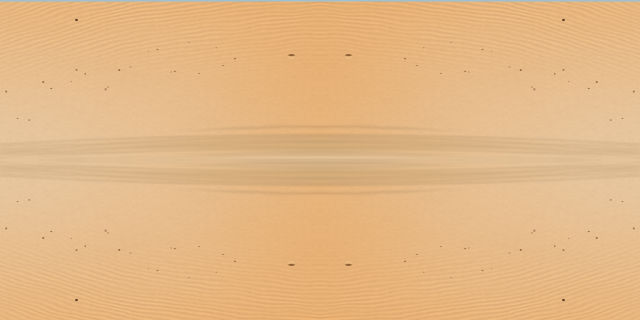
Give the GLSL for this texture, as a WebGL 2 fragment shader.

```glsl
#version 300 es
precision highp float;
uniform vec2 u_resolution;
out vec4 fragColor;

float hash(vec2 p) {
    return fract(sin(dot(p, vec2(127.1, 311.7))) * 43758.5453);
}

float noise(vec2 p) {
    vec2 i = floor(p), f = fract(p);
    f = f * f * (3.0 - 2.0 * f);
    return mix(mix(hash(i), hash(i + vec2(1, 0)), f.x),
               mix(hash(i + vec2(0, 1)), hash(i + vec2(1, 1)), f.x), f.y);
}

float fbm(vec2 p) {
    float sum = 0.0, amp = 0.5;
    for (int i = 0; i < 4; i++) {
        sum += amp * noise(p);
        p = p * 2.03 + 7.3;
        amp *= 0.5;
    }
    return sum;
}

// Soft elliptical mark, 1 at its centre
float mark(vec2 p, vec2 centre, vec2 radius) {
    return 1.0 - smoothstep(0.4, 1.3, length((p - centre) / radius));
}

// Soft horizontal line of a given half width
float line(float d, float width) {
    return exp(-d * d / (width * width));
}

void main() {
    vec2 uv = gl_FragCoord.xy / u_resolution;
    vec2 c = (uv - 0.5) * vec2(4.0, 2.0);
    vec2 q = abs(c);

    // Sand, paler toward the sides and the middle height
    float pale = 0.05 + 0.25 * smoothstep(0.0, 1.2, q.x)
               + (1.0 - q.y) * (0.3 + 0.3 * q.x);
    pale += 0.16 * (fbm(q * vec2(2.5, 5.0)) - 0.47);
    vec3 color = mix(vec3(0.905, 0.68, 0.435), vec3(0.905, 0.77, 0.61), clamp(pale, 0.0, 1.0));

    // Wind ripples, bending down toward the sides
    float bend = q.y + 0.09 * q.x * q.x + 0.05 * fbm(q * vec2(2.5, 4.0));
    float ripple = sin(bend * 240.0 + 3.0 * noise(q * vec2(6.0, 16.0)));
    float rippleFade = smoothstep(0.45, 1.0, q.y + 0.04 * q.x);
    float patches = 0.4 + 0.9 * noise(q * vec2(4.0, 18.0) + 3.0);
    color *= 1.0 + 0.037 * ripple * rippleFade * patches;

    // Fine grain
    color *= 1.0 + 0.025 * (noise(q * vec2(70.0, 130.0)) - 0.5);

    // Central lens-shaped band with fanned streaks
    float halfHeight = 0.158 - 0.015 * q.x * q.x;
    float v = q.y / halfHeight;
    float band = 1.0 - smoothstep(0.8, 1.12, v);
    float core = exp(-0.9 * q.x * q.x);
    float streak = fbm(vec2(q.x * 2.0, v * 9.0)) - 0.47;
    vec3 bandColor = mix(vec3(0.86, 0.725, 0.56), vec3(0.82, 0.665, 0.47),
                         smoothstep(0.0, 0.6, v) * (0.4 + 0.6 * core));
    color = mix(color, bandColor, band * (0.3 + 0.6 * core));
    color *= 1.0 + 0.10 * streak * band;

    // Arcs inside the band, meeting near the sides
    for (int i = 0; i < 3; i++) {
        float fi = float(i);
        float arc = (0.135 - 0.035 * fi) * (1.0 - q.x * q.x * (0.2 + 0.025 * fi)) + 0.012;
        color *= 1.0 - 0.028 * line(q.y - arc, 0.010);
        color *= 1.0 + 0.015 * line(q.y - arc + 0.018, 0.008);
    }

    // Thin outer ridges
    float ridge = 0.205 - 0.035 * q.x * q.x + 0.006 * noise(vec2(q.x * 18.0, 2.0));
    float ridgeFade = 1.0 - smoothstep(0.35, 1.1, q.x);
    color *= 1.0 - 0.065 * line(q.y - ridge, 0.011) * ridgeFade;
    color *= 1.0 - 0.04 * line(q.y - halfHeight, 0.009);

    // Bright seam with a faint shadow beneath it
    float seamFade = 1.0 - smoothstep(0.25, 0.85, q.x);
    float seam = c.y - 0.016 + 0.012 * q.x * q.x;
    color = mix(color, vec3(0.91, 0.79, 0.63), 0.65 * seamFade * line(seam, 0.008));
    color *= 1.0 - 0.05 * seamFade * line(seam + 0.035, 0.008);

    // Scattered specks along a falling diagonal
    float specks = 0.0;
    for (int i = 0; i < 22; i++) {
        float fi = float(i);
        float x = 0.42 + 1.55 * (fi + hash(vec2(fi, 1.0))) / 22.0;
        float y = 0.86 - 0.27 * x + 0.24 * (hash(vec2(fi, 5.0)) - 0.5);
        float size = 0.004 + 0.004 * hash(vec2(fi, 9.0));
        specks += mark(q, vec2(x, y), vec2(size * 1.2, size)) * (0.2 + 0.5 * hash(vec2(fi, 3.0)));
    }
    color = mix(color, vec3(0.42, 0.27, 0.14), min(specks, 0.8));

    // Larger pebbles and their pale rims
    color = mix(color, vec3(0.96, 0.80, 0.60), 0.5 * mark(q, vec2(0.18, 0.642), vec2(0.026, 0.008)));
    color = mix(color, vec3(0.43, 0.26, 0.12), 0.75 * mark(q, vec2(0.178, 0.655), vec2(0.022, 0.008)));
    color = mix(color, vec3(0.25, 0.15, 0.08), 0.85 * mark(q, vec2(1.522, 0.875), vec2(0.010, 0.008)));

    // Sliver of sky along the top
    color = mix(color, vec3(0.64, 0.75, 0.80), smoothstep(0.993, 0.997, uv.y));
    fragColor = vec4(color, 1.0);
}
```
